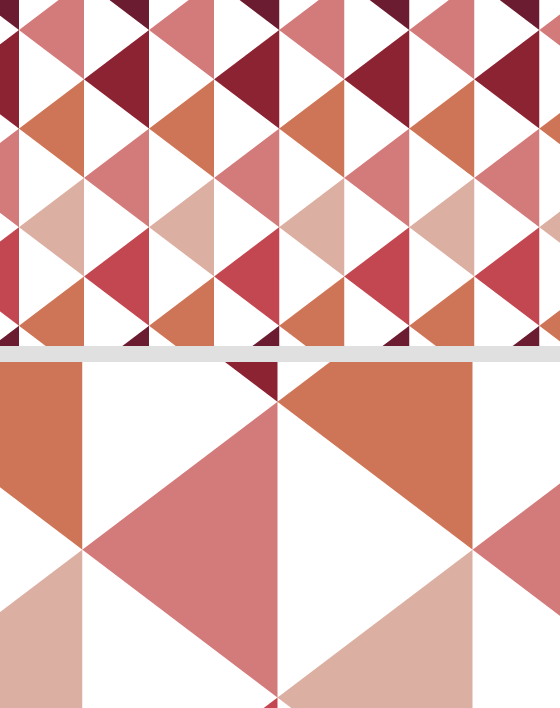
Top, the full canvas; bottom, a detail of the centre.
Reproduce this pattern procedurally as a WebGL 1 fragment shader.

```glsl
precision highp float;

// Columns of left-pointing triangles on white, touching at their corners.
// Every second column is shifted by half a triangle; each column type cycles
// through four colours downwards. Edges are smoothed by supersampling.

uniform vec2 u_resolution;

// Lengths are fractions of the canvas width, measured from the top left.
const vec2 TRIANGLE_SIZE = vec2(0.11615, 0.17604); // column width, edge height
const vec2 FIRST_APEX = vec2(0.0339, 0.0536);
const float CYCLE = 4.0;                           // triangles per colour cycle
const int SAMPLES = 4;                             // per axis in each pixel

const vec3 WHITE  = vec3(1.0);
const vec3 PINK   = vec3(0.827, 0.478, 0.478);
const vec3 ORANGE = vec3(0.812, 0.459, 0.341);
const vec3 BEIGE  = vec3(0.863, 0.686, 0.639);
const vec3 RED    = vec3(0.765, 0.278, 0.314);
const vec3 WINE   = vec3(0.549, 0.137, 0.200);
const vec3 PLUM   = vec3(0.424, 0.110, 0.188);

// Picks one of four colours by its place in the cycle.
vec3 cycleColor(float i, vec3 a, vec3 b, vec3 c, vec3 d) {
  return i < 0.5 ? a : i < 1.5 ? b : i < 2.5 ? c : d;
}

vec3 triangleColor(float row, float shifted) {
  float i = mod(row, CYCLE);
  return shifted > 0.5 ? cycleColor(i, WINE, PINK, RED, PLUM)
                       : cycleColor(i, PINK, ORANGE, BEIGE, ORANGE);
}

vec3 pattern(vec2 p) {
  vec2 grid = (p - FIRST_APEX) / TRIANGLE_SIZE;
  float shifted = mod(floor(grid.x), 2.0);
  float v = grid.y - 0.5 * shifted;
  float row = floor(v + 0.5);

  // The triangle widens from its apex to the full row at its right edge.
  float halfHeight = 0.5 * fract(grid.x);
  float inside = step(abs(v - row), halfHeight);
  return mix(WHITE, triangleColor(row, shifted), inside);
}

void main() {
  vec3 sum = vec3(0.0);
  for (int y = 0; y < SAMPLES; y++) {
    for (int x = 0; x < SAMPLES; x++) {
      vec2 offset = (vec2(float(x), float(y)) + 0.5) / float(SAMPLES) - 0.5;
      vec2 pos = gl_FragCoord.xy + offset;
      sum += pattern(vec2(pos.x, u_resolution.y - pos.y) / u_resolution.x);
    }
  }
  gl_FragColor = vec4(sum / float(SAMPLES * SAMPLES), 1.0);
}
```
